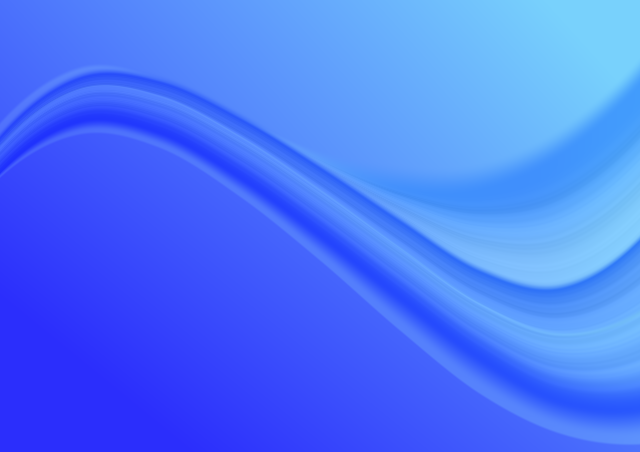
A Shadertoy shader for this background:

```glsl
// A silky blue ribbon sweeping over a diagonal gradient, with a pale fan at right.
// Four smooth curves bound the layers; each layer is shaded by its relative depth
// between two curves, with soft folds and fine noise streaks that follow the flow.

const vec3 BG_LOW = vec3(0.17, 0.18, 0.99);
const vec3 BG_HIGH = vec3(0.47, 0.82, 0.99);
const vec3 UPPER_SLOPE = vec3(0.69, 0.44, -0.03); // x weight, y weight, offset
const vec3 LOWER_SLOPE = vec3(0.60, 0.52, -0.18);
const vec3 SILK_LEFT = vec3(0.26, 0.40, 0.99);
const vec3 SILK_RIGHT = vec3(0.39, 0.66, 0.99);
const vec3 FOLD_LEFT = vec3(0.12, 0.23, 0.99);
const vec3 FOLD_RIGHT = vec3(0.15, 0.45, 0.97);
const vec3 SHADOW_LEFT = vec3(0.10, 0.16, 0.99);
const vec3 SHADOW_RIGHT = vec3(0.13, 0.31, 0.99);
const vec3 FAN_DARK = vec3(0.25, 0.56, 0.99);
const vec3 FAN_LIGHT = vec3(0.50, 0.75, 0.99);
const vec3 GLOW = vec3(0.06, 0.08, 0.0);
const float STREAK_GAIN = 0.11;

// Curve heights at nine evenly spaced knots, left to right
const float FAN_TOP[9] = float[9](.727, .849, .825, .742, .655, .605, .609, .686, .843);
const float CREST[9] = float[9](.696, .828, .819, .738, .629, .511, .400, .362, .469);
const float VALLEY[9] = float[9](.618, .732, .707, .609, .482, .345, .212, .116, .100);
const float HEM[9] = float[9](.607, .703, .673, .565, .424, .269, .129, .041, .017);

// Catmull-Rom curve with quadratic extrapolation beyond both ends
float curve(float k[9], float x) {
    float p = clamp(x, 0.0, 1.0) * 8.0;
    int i = min(int(p), 7);
    float f = p - float(i);
    float b = k[i], c = k[i + 1];
    float a = i > 0 ? k[i - 1] : 3.0 * k[0] - 3.0 * k[1] + k[2];
    float d = i < 7 ? k[i + 2] : 3.0 * k[8] - 3.0 * k[7] + k[6];
    return b + 0.5 * f * (c - a + f * (2.0 * a - 5.0 * b + 4.0 * c - d
             + f * (3.0 * (b - c) + d - a)));
}

float hash(float n) {
    return fract(sin(n * 127.1) * 437.58);
}

float noise(float x) {
    float i = floor(x), f = fract(x);
    return mix(hash(i), hash(i + 1.0), f * f * (3.0 - 2.0 * f));
}

// Layered lines that run along the flow, centred on zero
float streaks(float depth, float seed) {
    float sum = 0.0, gain = 0.5, freq = 9.0;
    for (int i = 0; i < 4; i++) {
        sum += gain * (noise(depth * freq + seed) - 0.5);
        freq *= 1.9;
        gain *= 0.7;
    }
    return sum;
}

float bell(float d, float width) {
    d /= width;
    return exp(-d * d);
}

// Coverage of the side where d is positive
float cover(float d, float soft) {
    return smoothstep(-soft, soft, d);
}

vec3 gradient(vec2 uv, vec3 slope) {
    return mix(BG_LOW, BG_HIGH, clamp(dot(vec3(uv, 1.0), slope), 0.0, 1.0));
}

void mainImage(out vec4 fragColor, in vec2 fragCoord) {
    vec2 uv = fragCoord / iResolution.xy;
    float x = uv.x, y = uv.y;
    float edge = 0.002 + 0.7 / iResolution.y;
    float fanTop = curve(FAN_TOP, x);
    float crest = curve(CREST, x);
    float valley = curve(VALLEY, x);
    float hem = curve(HEM, x);
    vec3 silk = mix(SILK_LEFT, SILK_RIGHT, x);
    vec3 fold = mix(FOLD_LEFT, FOLD_RIGHT, x);
    vec3 upper = gradient(uv, UPPER_SLOPE);
    vec3 lower = gradient(uv, LOWER_SLOPE);

    // Thin rim at left that opens into the pale fan at right
    float open = smoothstep(0.42, 0.64, x);
    float fanDepth = clamp((fanTop - y) / max(fanTop - crest, 0.004), 0.0, 1.0);
    vec3 fanLight = mix(silk + 0.5 * GLOW, FAN_LIGHT, smoothstep(0.5, 0.85, x));
    vec3 fan = mix(FAN_DARK, fanLight, smoothstep(0.15, 0.85, fanDepth));
    fan += 0.7 * STREAK_GAIN * streaks(fanDepth, 3.0) * smoothstep(0.15, 0.4, fanDepth);
    fan += vec3(0.01, 0.05, 0.0) * smoothstep(0.8, 1.0, x);
    float fanSoft = mix(0.006, 0.034, open);
    vec3 col = mix(upper, mix(upper + GLOW, fan, open), cover(fanTop - y, fanSoft));

    // Dim line resting on the crest
    col = mix(col, fold, 0.6 * bell(y - crest, 0.008));

    // Ribbon body: dark crest fold, bright central streak, fine lines
    float depth = clamp((crest - y) / (crest - valley), 0.0, 1.0);
    vec3 body = silk + STREAK_GAIN * streaks(depth, 21.0);
    float glint = mix(0.30, 0.50, x);
    body += 0.8 * GLOW * bell(depth - glint, 0.10);
    body += 0.7 * GLOW * bell(depth - glint + 0.06, 0.018);
    float foldFade = exp(-max(crest - y, 0.0) / mix(0.014, 0.034, x));
    body = mix(body, fold, 0.9 * foldFade);

    // Hem strip: pale band along the lower edge
    float band = 1.0 - smoothstep(0.2, 0.65, (y - hem) / (valley - hem));
    vec3 strip = mix(lower, silk, 0.30) + 0.7 * GLOW * band;
    body = mix(strip, body, cover(y - valley, 0.012));

    // Deep valley shadow, wider on its upper side
    float above = mix(0.030, 0.056, x);
    float below = 0.42 * (valley - hem);
    float shade = bell(y - valley, y > valley ? above : below);
    body = mix(body, mix(SHADOW_LEFT, SHADOW_RIGHT, x), 0.88 * shade);

    col = mix(col, body, cover(crest - y, edge));
    col = mix(lower, col, cover(y - hem, edge));
    fragColor = vec4(clamp(col, 0.0, 1.0), 1.0);
}
```
